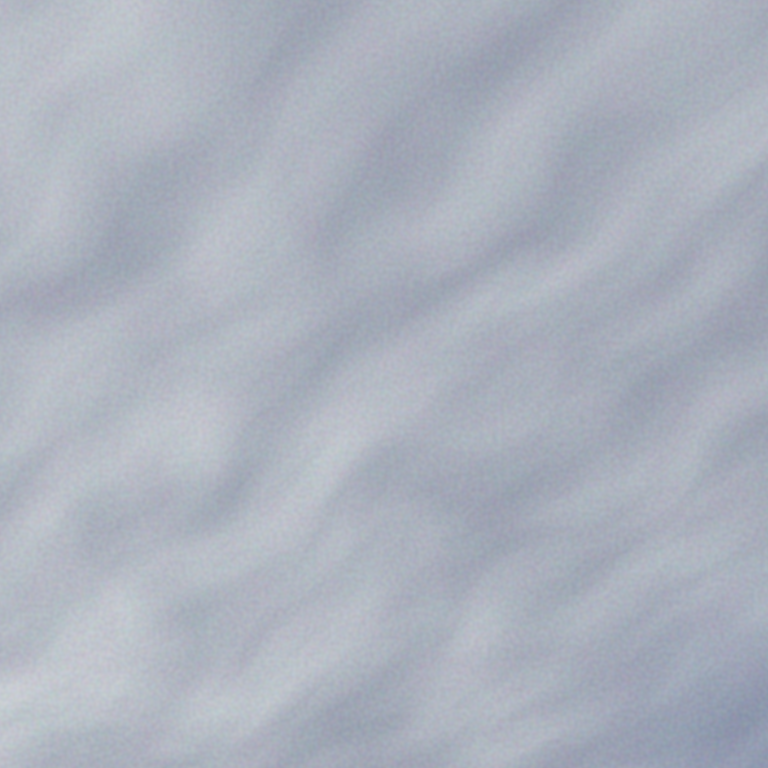
Reproduce this texture procedurally as a WebGL 1 fragment shader.

```glsl
precision highp float;

uniform vec2 u_resolution;

const vec3 SHADOW = vec3(0.558, 0.586, 0.656);
const vec3 LIGHT = vec3(0.770, 0.790, 0.815);
const vec3 CORNER_BLUE = vec3(0.510, 0.555, 0.665);
const vec3 PINK_TINT = vec3(1.0, -0.9, 0.2);

const float BAND_ANGLE = 0.62;            // radians above horizontal
const vec2 BAND_FREQ = vec2(3.3, 7.6);    // along, across the bands
const float FAR_SHRINK = 0.40;            // bands get finer toward the bottom
const float WARP_FREQ = 4.5;
const float WARP_AMOUNT = 0.05;
const float OCTAVE_GAIN = 0.46;
const float CONTRAST = 0.60;
const float MEAN_TONE = 0.56;
const float SIDE_FALLOFF = 0.30;          // left side is brighter
const float CORNER_RADIUS = 0.36;
const float CORNER_STRENGTH = 0.50;
const float BLOTCH_FREQ = 42.0;
const float BLOTCH_TINT = 0.011;
const float GRAIN_FREQ = 135.0;
const float LUMA_GRAIN = 0.022;
const float CHROMA_GRAIN = 0.034;

float hash(vec2 p) {
  vec3 q = fract(p.xyx * 0.1031);
  q += dot(q, q.yzx + 33.33);
  return fract((q.x + q.y) * q.z);
}

float cornerSlope(vec2 cell, vec2 offset) {
  float angle = 6.28319 * hash(cell);
  return dot(vec2(cos(angle), sin(angle)), offset);
}

// Gradient noise, roughly -0.7 to 0.7
float gradientNoise(vec2 p) {
  vec2 i = floor(p);
  vec2 f = p - i;
  vec2 w = f * f * f * (f * (f * 6.0 - 15.0) + 10.0);
  vec2 e = vec2(1.0, 0.0);
  float bottom = mix(cornerSlope(i, f), cornerSlope(i + e.xy, f - e.xy), w.x);
  float top = mix(cornerSlope(i + e.yx, f - e.yx), cornerSlope(i + 1.0, f - 1.0), w.x);
  return mix(bottom, top, w.y);
}

float fbm(vec2 p) {
  float sum = 0.0;
  float amplitude = 1.0;
  for (int octave = 0; octave < 4; octave++) {
    sum += amplitude * gradientNoise(p);
    p = p * 1.93 + vec2(17.3, 9.1);
    amplitude *= OCTAVE_GAIN;
  }
  return sum;
}

// Soft cloud bands stretched along BAND_ANGLE
float cloudBands(vec2 uv) {
  vec2 warp = vec2(gradientNoise(uv * WARP_FREQ + 31.7),
                   gradientNoise(uv * WARP_FREQ + 58.2));
  vec2 p = uv + WARP_AMOUNT * warp;
  p *= 1.0 + FAR_SHRINK * (0.5 - uv.y);
  float c = cos(BAND_ANGLE);
  float s = sin(BAND_ANGLE);
  vec2 band = vec2(c * p.x + s * p.y, c * p.y - s * p.x);
  return fbm(band * BAND_FREQ + vec2(41.0, 73.0));
}

// Faint pink and green blotches under fine coloured grain
vec3 grain(vec2 uv) {
  vec2 p = uv * GRAIN_FREQ;
  vec3 chroma = vec3(gradientNoise(p + 211.3),
                     gradientNoise(p + 467.6),
                     gradientNoise(p + 739.9));
  float blotch = gradientNoise(uv * BLOTCH_FREQ + 151.4)
               + gradientNoise(uv * BLOTCH_FREQ * 0.35 + 83.6);
  return CHROMA_GRAIN * chroma
       + LUMA_GRAIN * gradientNoise(p * 1.3 + 97.5)
       + BLOTCH_TINT * blotch * PINK_TINT;
}

void main() {
  vec2 uv = gl_FragCoord.xy / min(u_resolution.x, u_resolution.y);

  float tone = MEAN_TONE + CONTRAST * cloudBands(uv) + SIDE_FALLOFF * (0.5 - uv.x);
  vec3 color = mix(SHADOW, LIGHT, clamp(tone, -0.05, 1.05));

  // Bluer sky in the lower right
  float corner = 1.0 - smoothstep(0.0, CORNER_RADIUS, distance(uv, vec2(1.0, 0.0)));
  color = mix(color, CORNER_BLUE, CORNER_STRENGTH * corner);

  gl_FragColor = vec4(color + grain(uv), 1.0);
}
```
